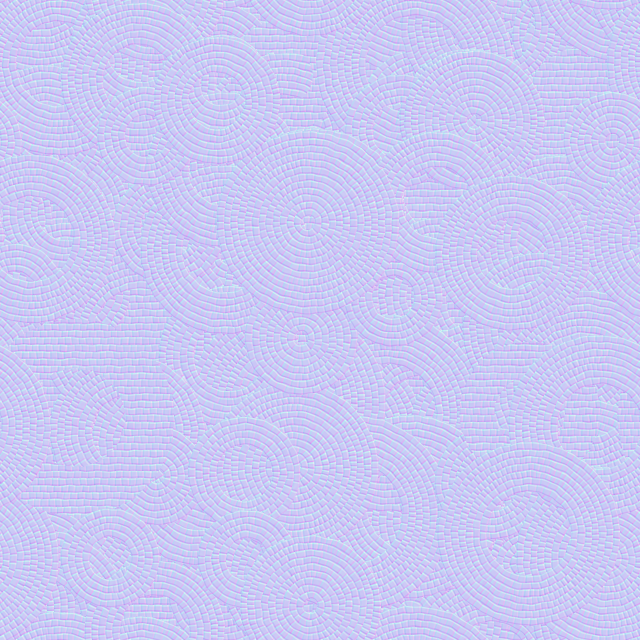
This texture map is drawn by a WebGL 1 fragment shader. Its source:

```glsl
precision highp float;
// Normal map of small paving stones laid in overlapping fans.
// Two discs per cell of a 7 x 7 jittered grid hold bands of curved courses;
// the highest band wins, and straight courses fill what is left.

uniform vec2 u_resolution;

const float TAU = 6.2831853;
const float CELLS = 7.0;    // disc cells across the canvas
const float COURSES = 13.0; // stone courses per cell

float hash(vec2 p) {
  vec3 q = fract(vec3(p.xyx) * vec3(0.1031, 0.1030, 0.0973));
  q += dot(q, q.yzx + 33.33);
  return fract((q.x + q.y) * q.z);
}

vec2 hash2(vec2 p) {
  return vec2(hash(p + 3.7), hash(p.yx + 41.3));
}

float cornerSlope(vec2 corner, vec2 offset, float period) {
  float angle = TAU * hash(mod(corner, period) + 9.1);
  return dot(vec2(cos(angle), sin(angle)), offset);
}

// Gradient noise that repeats after the given period.
float gradientNoise(vec2 p, float period) {
  vec2 i = floor(p), f = fract(p);
  vec2 s = f * f * f * (f * (f * 6.0 - 15.0) + 10.0);
  vec2 e = vec2(1.0, 0.0);
  float low = mix(cornerSlope(i, f, period), cornerSlope(i + e.xy, f - e.xy, period), s.x);
  float high = mix(cornerSlope(i + e.yx, f - e.yx, period), cornerSlope(i + e.xx, f - e.xx, period), s.x);
  return mix(low, high, s.y);
}

// Slope across one stone: flat top, narrow shoulders, level joint.
float bevel(float t, float width) {
  float edge = (0.5 - abs(t - 0.5)) * width;
  return sign(t - 0.5) * smoothstep(0.0, 0.08, edge) * (1.0 - smoothstep(0.12, 0.28, edge));
}

// Surface slope at p, in cell units.
vec2 pavingSlope(vec2 p) {
  vec2 home = floor(p);
  vec2 arm = vec2(0.0);
  float top = -1.0;
  float seed = 0.0;
  bool curved = false;

  // Find the uppermost band that covers this point.
  for (int y = -1; y <= 1; y++) {
    for (int x = -1; x <= 1; x++) {
      for (int layer = 0; layer < 2; layer++) {
        vec2 cell = home + vec2(float(x), float(y));
        vec2 key = mod(cell, CELLS) + float(layer) * 23.0;
        vec2 fromCentre = p - cell - mix(vec2(0.08), vec2(0.92), hash2(key));
        float outer = floor(mix(7.0, 14.9, hash(key + 17.0)));
        // Most bands are open in the middle, so few full targets show.
        float inner = hash(key + 37.0) < 0.85 ? floor(outer * 0.5) : 1.0;
        float height = hash(key + 71.0);
        float ring = length(fromCentre) * COURSES;
        if (ring < outer && ring > inner && height > top) {
          top = height;
          arm = fromCentre;
          seed = 5.0 + key.x + key.y * CELLS;
          curved = hash(key + 53.0) > 0.07;
        }
      }
    }
  }

  vec2 across = vec2(0.0, 1.0); // direction from course to course
  float course, count, along, width, depth;
  if (curved) {
    // Rings: the stone count doubles whenever the ring radius doubles.
    depth = length(arm) * COURSES;
    course = floor(depth);
    float octave = exp2(floor(log2(course + 0.5)));
    count = max(4.0, floor(TAU * octave * 1.5));
    width = TAU * (course + 0.5) / count;
    along = (atan(arm.y, arm.x) / TAU + 0.5) * count;
    across = arm / max(length(arm), 0.001);
  } else {
    // Straight courses.
    seed = 0.0;
    depth = p.y * COURSES;
    course = floor(depth);
    count = CELLS * COURSES;
    width = 1.0;
    along = -p.x * COURSES;
  }

  // Stagger the courses, then shape and tilt each stone.
  along += 0.5 * mod(course, 2.0) + 0.35 * hash(vec2(course, seed));
  vec2 stone = vec2(mod(floor(along), count), course + seed * 19.0);
  vec2 alongDir = vec2(-across.y, across.x);
  vec2 slope = alongDir * bevel(fract(along), width) + across * bevel(fract(depth), 1.0);
  slope *= mix(0.7, 1.1, hash(stone + 5.0));
  return slope + 0.16 * (hash2(stone) - 0.5);
}

vec3 surfaceColour(vec2 uv) {
  vec2 p = uv * CELLS;
  // Slightly uneven joints and a fine grain on the faces.
  p += 0.016 * vec2(gradientNoise(uv * 56.0, 56.0), gradientNoise(uv * 56.0 + 23.0, 56.0));
  vec2 slope = pavingSlope(p);
  slope += 0.18 * vec2(gradientNoise(uv * 170.0, 170.0), gradientNoise(uv * 170.0 + 61.0, 170.0));
  return vec3(0.79, 0.787, 0.961) + vec3(slope * vec2(0.10, 0.15), -0.006 * dot(slope, slope));
}

void main() {
  // Average four samples to smooth the seams.
  vec3 colour = vec3(0.0);
  for (int y = 0; y < 2; y++) {
    for (int x = 0; x < 2; x++) {
      vec2 shift = vec2(float(x), float(y)) * 0.5 - 0.25;
      colour += 0.25 * surfaceColour((gl_FragCoord.xy + shift) / u_resolution);
    }
  }
  gl_FragColor = vec4(colour, 1.0);
}
```
